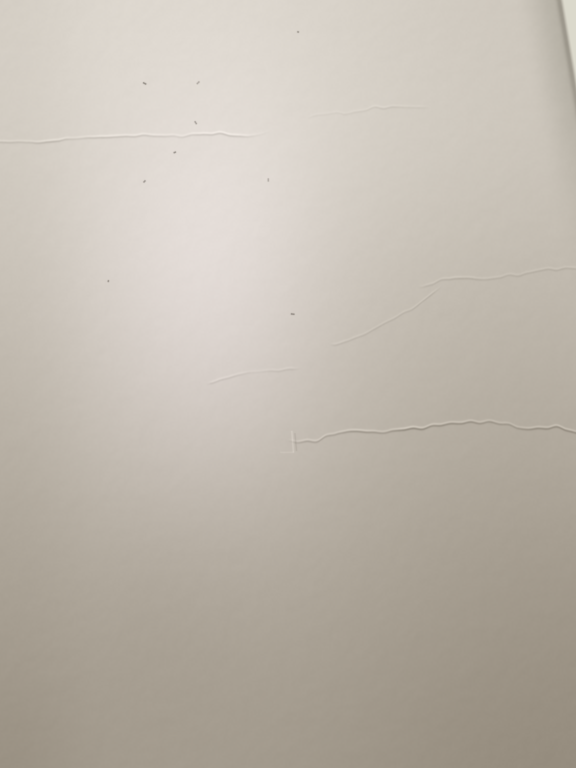
A Shadertoy shader for this texture:

```glsl
#define SHADE vec3(0.635, 0.602, 0.550)
#define LIGHT vec3(0.872, 0.850, 0.815)
#define GLOW_CENTRE vec2(0.265, 0.62)
#define GLOW_SIZE vec2(0.16, 0.27)
#define GLOW_TINT vec3(0.004, -0.004, 0.012)
#define CRACK_WIDTH 0.0016
#define BUMP_DEPTH 0.016
#define GRAIN 0.006
#define SPECKS 9

float hash(vec2 p) {
    vec3 q = fract(vec3(p.xyx) * 0.1031);
    q += dot(q, q.yzx + 33.33);
    return fract((q.x + q.y) * q.z);
}

float noise(vec2 p) {
    vec2 i = floor(p), f = fract(p);
    f = f * f * (3.0 - 2.0 * f);
    return mix(mix(hash(i), hash(i + vec2(1, 0)), f.x),
               mix(hash(i + vec2(0, 1)), hash(i + vec2(1, 1)), f.x), f.y);
}

float bell(float d) { return exp(-d * d); }

// Raised hairline from a to b: lit upper lip, shaded lower lip
float crack(vec2 p, vec2 a, vec2 b, float bow) {
    float t = (p.x - a.x) / (b.x - a.x);
    float wiggle = 0.010 * (noise(vec2(p.x * 22.0, a.y * 50.0)) - 0.5)
                 + 0.004 * (noise(vec2(p.x * 80.0, a.y * 90.0)) - 0.5);
    float d = (p.y - mix(a.y, b.y, t) - bow * 4.0 * t * (1.0 - t) - wiggle) / CRACK_WIDTH;
    float ends = smoothstep(-0.02, 0.06, t) * smoothstep(1.02, 0.9, t);
    float strength = 0.45 + 0.75 * noise(vec2(p.x * 30.0, a.y * 70.0));
    return ends * strength * (0.7 * bell(d - 0.7) - bell(d + 0.9));
}

// Short straight scratch with a soft edge
float scratch(vec2 p, vec2 a, vec2 b) {
    vec2 pa = p - a, ba = b - a;
    float d = length(pa - ba * clamp(dot(pa, ba) / dot(ba, ba), 0.0, 1.0));
    return bell(d / (CRACK_WIDTH * 0.8));
}

float plaster(vec2 p) {
    return 0.6 * noise(p * 45.0) + 0.4 * noise(p * 110.0 + 7.0);
}

void mainImage(out vec4 fragColor, in vec2 fragCoord) {
    vec2 p = fragCoord / iResolution.y;
    p.x *= 0.75 * iResolution.y / iResolution.x;

    // Broad light falloff with a soft sheen
    vec2 g = (p - GLOW_CENTRE) / GLOW_SIZE;
    float glow = exp(-dot(g, g));
    float tone = -0.03 + 0.97 * smoothstep(-0.1, 1.0, p.y) + 0.36 * glow;
    tone -= 0.20 * smoothstep(0.3, 0.75, p.x);
    tone -= 0.10 * smoothstep(0.15, 0.0, p.x);
    tone += 0.05 * (noise(p * 5.0) - 0.5);
    vec3 color = mix(SHADE, LIGHT, tone) + GLOW_TINT * glow;

    // Shallow plaster relief and fine grain
    float relief = plaster(p) - plaster(p + vec2(0.003, -0.004));
    color += BUMP_DEPTH * relief;
    color += GRAIN * (noise(p * 400.0) - 0.5);

    // Long cracks and their faint branches
    float lines = 0.9 * crack(p, vec2(-0.02, 0.818), vec2(0.35, 0.826), -0.002);
    lines += 0.4 * crack(p, vec2(0.40, 0.847), vec2(0.56, 0.859), 0.004);
    lines += 0.8 * crack(p, vec2(0.43, 0.553), vec2(0.575, 0.632), -0.013);
    lines += 0.7 * crack(p, vec2(0.545, 0.625), vec2(0.78, 0.652), 0.007);
    lines += 1.5 * crack(p, vec2(0.378, 0.424), vec2(0.78, 0.431), 0.020);
    lines += 0.5 * crack(p, vec2(0.27, 0.504), vec2(0.39, 0.517), 0.002);
    color += 0.075 * lines;

    // Torn corner at the start of the strongest crack
    float tear = scratch(p, vec2(0.380, 0.438), vec2(0.382, 0.412));
    tear += 0.6 * scratch(p, vec2(0.366, 0.411), vec2(0.382, 0.411));
    float tearShade = scratch(p, vec2(0.384, 0.435), vec2(0.386, 0.414));
    color += 0.045 * tear - 0.045 * tearShade;

    // Scattered small dark chips
    for (int i = 0; i < SPECKS; i++) {
        float k = float(i) + 1.0;
        vec2 c = vec2(0.12 + 0.28 * hash(vec2(k, 3.7)), 0.53 + 0.44 * hash(vec2(k, 9.1)));
        vec2 dir = 0.003 * (vec2(hash(vec2(k, 5.3)), hash(vec2(k, 6.8))) - 0.5);
        color -= (0.08 + 0.2 * hash(vec2(k, 1.9))) * scratch(p, c - dir, c + dir);
    }

    // Shadowed fold and pale strip in the upper right corner
    float edge = p.x - (0.728 + 0.17 * (1.0 - p.y));
    float height = smoothstep(0.55, 0.95, p.y);
    color -= vec3(0.09, 0.085, 0.09) * height * smoothstep(-0.06, 0.0, edge);
    color -= 0.10 * height * bell(edge / 0.004);
    color = mix(color, vec3(0.86, 0.85, 0.80), smoothstep(0.001, 0.007, edge));

    fragColor = vec4(clamp(color, 0.0, 1.0), 1.0);
}
```
